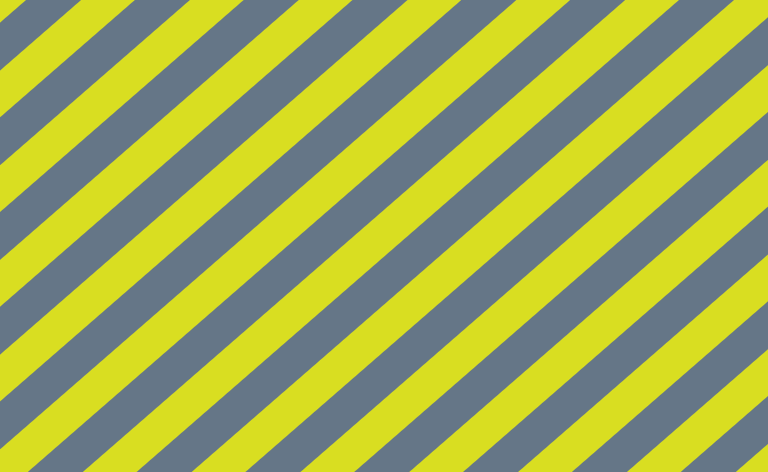
Reproduce this pattern procedurally as a Shadertoy shader.

```glsl
// Flat diagonal stripes in lime yellow over slate blue, rising to the right.

const vec3 SLATE = vec3(0.396, 0.463, 0.529);
const vec3 LIME = vec3(0.851, 0.871, 0.129);

const float STRIPE_ANGLE = radians(41.03); // rise above the horizontal
const float STRIPE_PERIOD = 0.15135;       // across the stripes, in canvas heights
const float STRIPE_FILL = 0.494;           // lime share of each period
const float STRIPE_PHASE = 0.992;          // centre of a lime stripe, in periods

// Distance travelled across the stripes, measured from the top left corner.
float acrossStripes(vec2 p, float angle) {
    return dot(vec2(p.x, 1.0 - p.y), vec2(sin(angle), cos(angle)));
}

// Signed distance to the nearest repeated stripe, negative inside.
float stripeDistance(float across, float period, float fill, float phase) {
    float fromCentre = abs(fract(across / period - phase + 0.5) - 0.5);
    return (fromCentre - 0.5 * fill) * period;
}

// Edge coverage smoothed over one pixel.
float coverage(float dist, float pixel) {
    return clamp(0.5 - dist / pixel, 0.0, 1.0);
}

void mainImage(out vec4 fragColor, in vec2 fragCoord) {
    vec2 p = fragCoord / iResolution.y;
    float pixel = 1.0 / iResolution.y;

    float across = acrossStripes(p, STRIPE_ANGLE);
    float dist = stripeDistance(across, STRIPE_PERIOD, STRIPE_FILL, STRIPE_PHASE);

    fragColor = vec4(mix(SLATE, LIME, coverage(dist, pixel)), 1.0);
}
```
